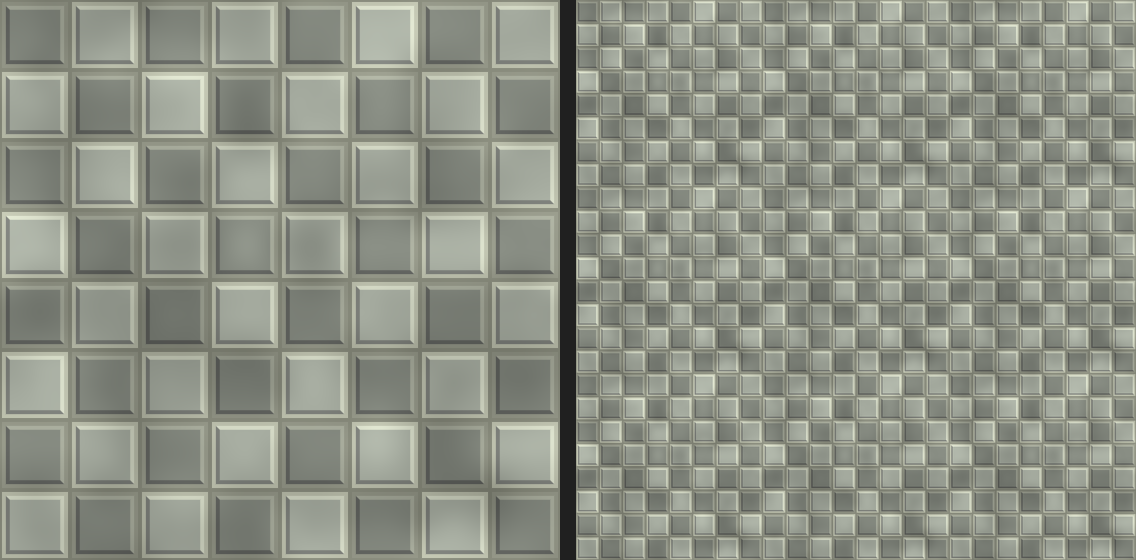
Left, the tile; right, the same tile 3 across and 3 down.
This pattern is drawn by a Shadertoy shader. Its source:

```glsl
// Checkerboard of bevelled grey-green square tiles with soft cloudy staining.

const float TILES = 8.0;

float hash(vec2 p) {
    vec3 q = fract(p.xyx * vec3(0.1031, 0.1030, 0.0973));
    q += dot(q, q.yzx + 33.33);
    return fract((q.x + q.y) * q.z);
}

// Value noise that wraps after "period" cells
float wrapNoise(vec2 uv, float period, float seed) {
    vec2 p = uv * period;
    vec2 i = floor(p);
    vec2 f = fract(p);
    f = f * f * (3.0 - 2.0 * f);
    vec2 a = mod(i, period) + seed;
    vec2 b = mod(i + 1.0, period) + seed;
    return mix(mix(hash(a), hash(vec2(b.x, a.y)), f.x),
               mix(hash(vec2(a.x, b.y)), hash(b), f.x), f.y);
}

// Antialiased step
float edge(float threshold, float value, float aa) {
    return smoothstep(threshold - aa, threshold + aa, value);
}

// Light and dark tiles alternate, with a slight shift for each tile
float tileTone(vec2 cell) {
    float checker = mod(cell.x + cell.y, 2.0);
    float shift = hash(mod(cell, TILES) + 71.0) - 0.5;
    return mix(0.645, 0.508, checker) + 0.03 * shift;
}

// Nested square bands: grout, frame, bevel lit from the upper right, face
vec3 tileColor(vec2 p, float tone, float aa) {
    const vec3 GROUT = vec3(0.505, 0.515, 0.46);
    const vec3 FRAME = vec3(1.08, 1.10, 0.99);
    const vec3 SHADOW = vec3(0.715, 0.73, 0.70);
    const vec3 LIGHT = vec3(1.23, 1.26, 1.145);
    const vec3 FACE = vec3(0.965, 1.0, 0.93);

    float inset = 0.5 - max(abs(p.x), abs(p.y));
    vec3 bevel = mix(SHADOW, LIGHT, edge(0.0, p.x + p.y, aa));
    vec3 col = mix(GROUT, FRAME * tone, edge(0.028, inset, aa));
    col = mix(col, bevel * tone, edge(0.083, inset, aa));
    return mix(col, FACE * tone, edge(0.139, inset, aa));
}

void mainImage(out vec4 fragColor, in vec2 fragCoord) {
    vec2 uv = fragCoord / iResolution.xy;
    vec2 grid = uv * TILES;
    float aa = 0.6 * TILES / iResolution.y;

    vec3 col = tileColor(fract(grid) - 0.5, tileTone(floor(grid)), aa);

    // Cloudy staining runs across tiles and grout alike
    float stain = 0.75 * wrapNoise(uv, 9.0, 5.0) + 0.25 * wrapNoise(uv, 16.0, 37.0);
    col *= 1.0 + 0.30 * (stain - 0.5);

    fragColor = vec4(col, 1.0);
}
```
